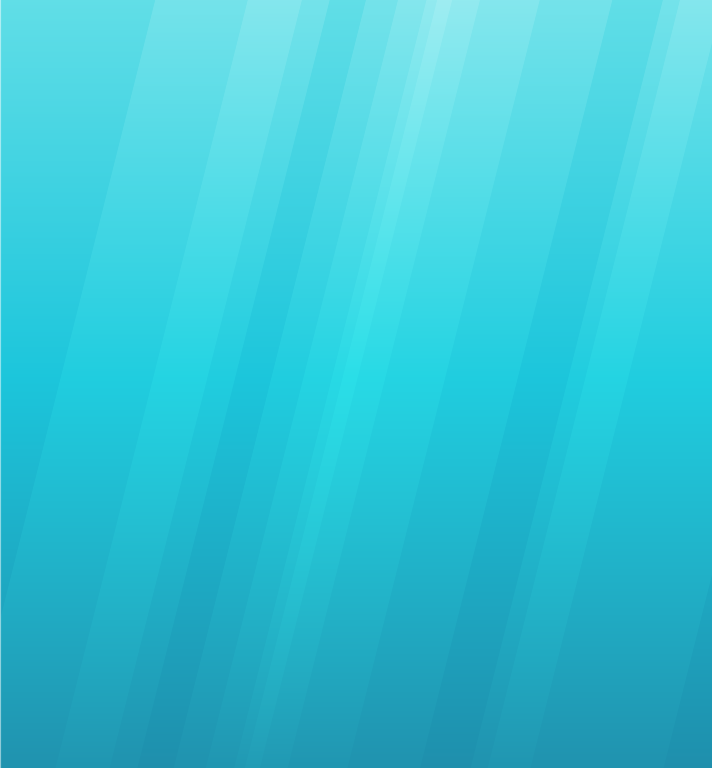
A Shadertoy shader for this background:

```glsl
#define SLANT 0.270
#define HORIZON 0.51
#define RAY_COUNT 8
#define RAY_TOP 0.135
#define RAY_MID 0.13
#define RAY_LOW 0.03
#define TOP_COLOR vec3(0.38, 0.87, 0.905)
#define MID_COLOR vec3(0.11, 0.775, 0.86)
#define LOW_COLOR vec3(0.12, 0.56, 0.675)
#define GLINT_COLOR vec3(0.24, 1.0, 0.97)
#define RIM_WIDTH 0.0016
#define RIM_STRENGTH 0.5

// Left and right edge of each ray, measured along the top of the canvas
const vec2 RAYS[RAY_COUNT] = vec2[RAY_COUNT](
    vec2(0.218, 0.463), vec2(0.348, 0.424),
    vec2(0.514, 0.860), vec2(0.559, 0.758),
    vec2(0.599, 0.635), vec2(0.614, 0.674),
    vec2(0.931, 1.202), vec2(0.955, 1.015)
);

// Blends three values placed at the bottom, the horizon and the top
vec3 threeStops(vec3 low, vec3 mid, vec3 top, float height) {
    vec3 lower = mix(low, mid, clamp(height / HORIZON, 0.0, 1.0));
    return mix(lower, top, clamp((height - HORIZON) / (1.0 - HORIZON), 0.0, 1.0));
}

// Coverage of a span with softened edges
float band(float x, vec2 span, float blur) {
    return smoothstep(-blur, blur, x - span.x) * smoothstep(-blur, blur, span.y - x);
}

void mainImage(out vec4 fragColor, in vec2 fragCoord) {
    vec2 uv = fragCoord / iResolution.xy;

    // Water gradient
    vec3 color = threeStops(LOW_COLOR, MID_COLOR, TOP_COLOR, uv.y);

    // Rays turn from cyan to white near the surface and fade with depth
    float surface = clamp((uv.y - HORIZON) / (1.0 - HORIZON), 0.0, 1.0);
    vec3 rayColor = mix(GLINT_COLOR, vec3(1.0), surface * 0.9);
    float strength = threeStops(vec3(RAY_LOW), vec3(RAY_MID), vec3(RAY_TOP), uv.y).x;

    // Overlapping slanted shafts of light
    float across = uv.x + SLANT * (1.0 - uv.y);
    float blur = 0.55 / iResolution.x;
    for (int i = 0; i < RAY_COUNT; i++) {
        color = mix(color, rayColor, strength * band(across, RAYS[i], blur));
    }

    // Thin pale rim along the left side
    float rim = 1.0 - smoothstep(RIM_WIDTH - blur, RIM_WIDTH + blur, uv.x);
    color = mix(color, vec3(1.0), RIM_STRENGTH * rim);

    fragColor = vec4(color, 1.0);
}
```
